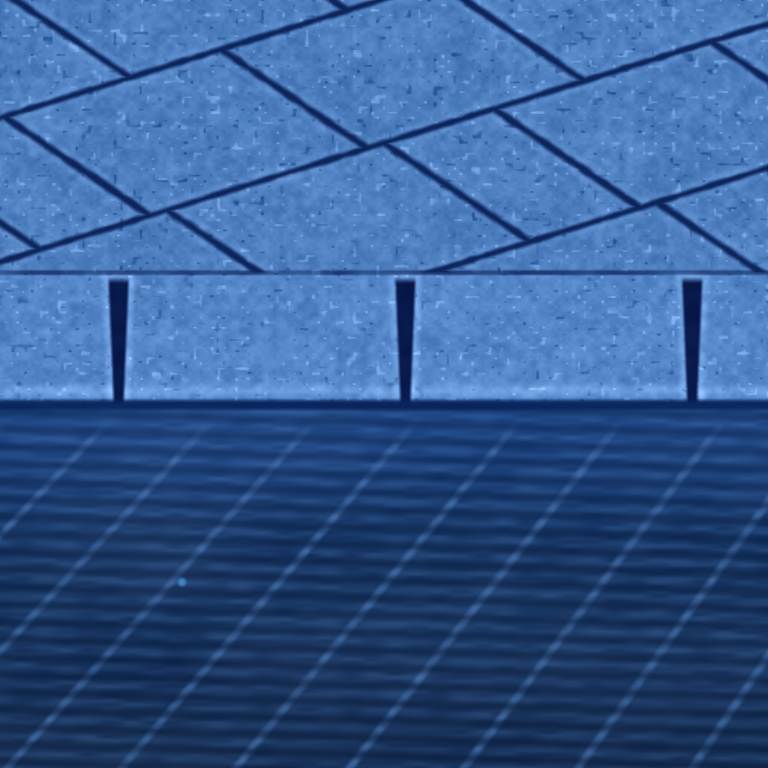
This texture is drawn by a WebGL 1 fragment shader. Its source:

```glsl
precision highp float;
// Blue-toned paving: skewed stone slabs above a row of kerb blocks, with a
// slatted drain grate below. Slabs and grate are repeats in skewed coordinates;
// stone grain comes from layered value noise on a sine hash.

uniform vec2 u_resolution;

#define KERB_TOP 0.355
#define KERB_BOTTOM 0.524
#define KERB_PITCH 0.3734
#define ROW_PITCH 0.1875
#define SLAB_LENGTH 0.2826
#define SLAB_SKEW 0.19
#define SLAT_PITCH 0.0228
#define GRAIN 0.17
#define STONE vec3(0.305, 0.495, 0.745)
#define JOINT vec3(0.055, 0.145, 0.36)
#define GRATE_DARK vec3(0.075, 0.175, 0.33)
#define GRATE_LIGHT vec3(0.15, 0.29, 0.49)

float hash(vec2 p) {
  return fract(sin(dot(p, vec2(127.1, 311.7))) * 43758.5453);
}

float noise(vec2 p) {
  vec2 i = floor(p), f = fract(p);
  f = f * f * (3.0 - 2.0 * f);
  return mix(mix(hash(i), hash(i + vec2(1.0, 0.0)), f.x),
             mix(hash(i + vec2(0.0, 1.0)), hash(i + 1.0), f.x), f.y);
}

// Distance to the nearest multiple of a pitch
float repeatDistance(float x, float pitch) {
  return abs(mod(x + 0.5 * pitch, pitch) - 0.5 * pitch);
}

// Stone with fine grain, pale flecks and dark pits
vec3 stone(vec2 p) {
  float grain = 0.5 * noise(p * 95.0) + 0.3 * noise(p * 210.0) + 0.2 * noise(p * 22.0);
  float fleck = smoothstep(0.78, 0.98, noise(p * vec2(130.0, 150.0) + 31.0));
  float pit = smoothstep(0.8, 1.0, noise(p * vec2(120.0, 140.0) + 77.0));
  return STONE + (grain - 0.5) * GRAIN + 0.13 * fleck - 0.14 * pit;
}

// Slab rows rise to the right; each row has one half slab around its split
vec3 paving(vec2 p) {
  float v = (p.y + 0.31 * p.x - 0.1536) / ROW_PITCH;
  float row = floor(v);
  float u = p.x + SLAB_SKEW * (1.0 - fract(v));
  float split = row < 0.0 ? -0.185 : row < 1.0 ? 0.1237 : row < 2.0 ? 0.7617 : 1.117;
  float anchor = split + (u < split ? -0.0716 : 0.0716);
  float cross = 0.8 * repeatDistance(u - anchor, SLAB_LENGTH);
  float along = 0.955 * ROW_PITCH * repeatDistance(v, 1.0);
  float d = min(cross, along * 1.15) + 0.002 * (noise(p * 80.0) - 0.5);
  float rim = smoothstep(0.005, 0.009, d) * (1.0 - smoothstep(0.009, 0.016, d));
  vec3 col = stone(p) + 0.035 * rim;
  return mix(JOINT, col, smoothstep(0.001, 0.0075, d));
}

// Blocks with pale worn edges, parted by gaps that taper downwards
vec3 kerb(vec2 p) {
  float h = (p.y - KERB_TOP) / (KERB_BOTTOM - KERB_TOP);
  float gap = repeatDistance(p.x - 0.1545, KERB_PITCH) - mix(0.0135, 0.0065, h);
  float worn = 0.6 + 0.8 * noise(p * 60.0);
  vec3 col = stone(p) + vec3(0.025, 0.03, 0.035);
  col += 0.10 * worn * exp(-pow((h - 0.91) / 0.05, 2.0));
  col += 0.10 * worn * (1.0 - smoothstep(0.003, 0.013, gap));
  vec3 depth = mix(vec3(0.02, 0.08, 0.27), JOINT, 0.5 * noise(p * 70.0));
  float open = (1.0 - smoothstep(-0.003, 0.003, gap)) * smoothstep(0.02, 0.09, h);
  return mix(col, depth, open);
}

// Near-level slats crossed by slanting, beaded bars that fan out slightly
vec3 grate(vec2 p) {
  float depth = (p.y - 0.5534) / 0.4427;
  float slat = 0.5 + 0.5 * cos(6.2832 * (p.y - 0.03 * p.x) / SLAT_PITCH);
  float streak = noise(p * vec2(35.0, 170.0));
  float broad = noise(p * vec2(5.0, 7.0) + 9.0);
  vec3 col = mix(GRATE_DARK, GRATE_LIGHT, slat * (0.45 + 0.5 * streak));
  col += 0.035 * (broad - 0.5) + 0.03 * (streak - 0.5);
  col += vec3(0.015, 0.05, 0.11) * (1.0 - smoothstep(-0.05, 0.45, depth));
  col *= 1.0 - 0.12 * smoothstep(0.4, 1.0, depth);
  float pitch = 0.1335 + 0.015 * depth;
  float bar = 0.74 * repeatDistance(p.x - 0.4036 + 0.3906 * depth, pitch);
  float bead = (0.35 + 0.65 * slat) * (0.6 + 0.5 * noise(p * 110.0));
  float line = (1.0 - smoothstep(0.001, 0.0075, bar)) * smoothstep(-0.03, 0.08, depth);
  col = mix(col, vec3(0.28, 0.45, 0.68), 0.75 * line * bead);
  float glint = 1.0 - smoothstep(0.002, 0.008, length(p - vec2(0.237, 0.758)));
  return mix(col, vec3(0.27, 0.57, 0.87), 0.8 * glint);
}

void main() {
  vec2 p = gl_FragCoord.xy / u_resolution;
  p.y = 1.0 - p.y; // measured downwards from the top edge

  float soft = 0.002;
  vec3 col = mix(paving(p), kerb(p), smoothstep(-soft, soft, p.y - KERB_TOP));
  col = mix(col, grate(p), smoothstep(-soft, soft, p.y - KERB_BOTTOM));

  // Dark seam along the kerb's top edge and shadow beneath it
  float seam = 1.0 - smoothstep(0.001, 0.005, abs(p.y - KERB_TOP));
  col = mix(col, JOINT, seam * (0.45 + 0.4 * noise(p * vec2(25.0, 8.0))));
  float shadow = 1.0 - smoothstep(0.003, 0.010, abs(p.y - KERB_BOTTOM - 0.003));
  col = mix(col, vec3(0.03, 0.13, 0.35), 0.85 * shadow);

  gl_FragColor = vec4(clamp(col, 0.0, 1.0), 1.0);
}
```
